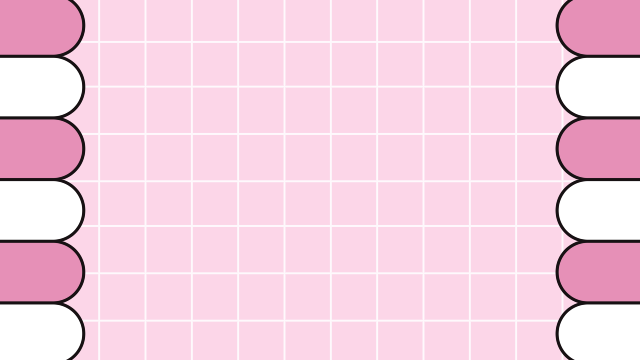
Write a Shadertoy shader that draws this background.

```glsl
// Pink grid paper framed left and right by stacked, outlined pink and white pills.

const vec3 PAPER = vec3(0.988, 0.839, 0.910);
const vec3 LINE  = vec3(0.995, 0.975, 0.990);
const vec3 ROSE  = vec3(0.902, 0.565, 0.718);
const vec3 WHITE = vec3(1.0);
const vec3 INK   = vec3(0.090, 0.065, 0.075);

// Coverage of a shape from its signed distance, softened over one pixel.
float cover(float dist, float pixel) {
    return 1.0 - smoothstep(-0.6 * pixel, 0.6 * pixel, dist);
}

// Distance to the nearest of evenly spaced lines, one passing through zero.
float evenLines(float x, float pitch) {
    return abs(x - pitch * round(x / pitch));
}

// Distance to lines in bands of three; the gap between bands is narrower.
float bandedLines(float y, float pitch, float band) {
    float local = mod(y + 0.5 * pitch, band) - 0.5 * pitch;
    float row = clamp(round(local / pitch), 0.0, 2.0);
    float nextBand = abs(local - band);
    return min(abs(local - row * pitch), nextBand);
}

// Signed distance to a bar from the canvas side, ending in a round cap.
float pill(float fromSide, float dy, float reach, float radius) {
    return length(vec2(max(fromSide - reach + radius, 0.0), dy)) - radius;
}

// Paper with its grid; x is measured from the canvas centre.
vec3 gridPaper(vec2 p, float halfLine, float pixel) {
    float columns = evenLines(p.x - 0.0301, 0.1287);
    float rows = bandedLines(p.y - 0.1093, 0.1315, 0.3871);
    return mix(PAPER, LINE, cover(min(columns, rows) - halfLine, pixel));
}

// Stack of pills with alternating fills, drawn over the base colour.
vec3 pillStack(vec3 base, float fromSide, float y, float pixel) {
    const float pitch = 0.1713, reach = 0.2315, halfInk = 0.0043;
    float index = round(y / pitch);
    float dist = pill(fromSide, y - index * pitch, reach, 0.5 * pitch);
    vec3 fill = mod(index, 2.0) < 0.5 ? WHITE : ROSE;
    vec3 colour = mix(base, fill, cover(dist, pixel));
    return mix(colour, INK, cover(abs(dist) - halfInk, pixel));
}

void mainImage(out vec4 fragColor, in vec2 fragCoord) {
    float pixel = 1.0 / iResolution.y;
    float halfWidth = 0.5 * iResolution.x * pixel;
    vec2 p = fragCoord * pixel - vec2(halfWidth, 0.0);

    // Mirror the stack about an axis just right of centre.
    float fromSide = halfWidth - abs(p.x - 0.0012);

    vec3 colour = gridPaper(p, 0.0027, pixel);
    colour = pillStack(colour, fromSide, p.y - 0.0729, pixel);
    fragColor = vec4(colour, 1.0);
}
```
